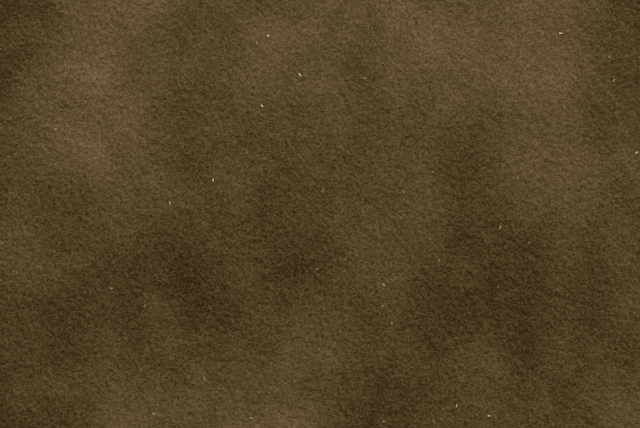
Give the GLSL for this texture, as a Shadertoy shader.

```glsl
// Brown suede: soft worn patches, a short leaning nap and a few stray fibres.
// The nap is noise lit from one side, taken as the difference of two shifted
// samples at several scales; the fibres are tiny capsules on a jittered grid.

// Integer hash, 0 to 1
float hash(vec2 cell) {
    uvec2 q = uvec2(ivec2(cell)) * uvec2(1597334673u, 3812015801u);
    uint n = (q.x ^ q.y) * 1597334673u;
    n = (n ^ (n >> 15)) * 2246822519u;
    n ^= n >> 13;
    return float(n >> 8) / 16777216.0;
}

float noise(vec2 p) {
    vec2 i = floor(p), f = fract(p);
    f = f * f * (3.0 - 2.0 * f);
    return mix(mix(hash(i), hash(i + vec2(1, 0)), f.x),
               mix(hash(i + vec2(0, 1)), hash(i + vec2(1, 1)), f.x), f.y);
}

float fbm(vec2 p) {
    float sum = 0.0, weight = 0.53;
    for (int i = 0; i < 4; i++) {
        sum += weight * noise(p);
        p = mat2(1.6, 1.2, -1.2, 1.6) * p + 17.3;
        weight *= 0.5;
    }
    return sum;
}

float segmentDistance(vec2 p, vec2 a, vec2 b) {
    vec2 d = b - a;
    return length(p - a - d * clamp(dot(p - a, d) / dot(d, d), 0.0, 1.0));
}

float softSpot(vec2 p, vec2 centre, vec2 radius) {
    vec2 d = (p - centre) / radius;
    return exp(-dot(d, d));
}

// Broad worn and brushed areas, around zero
float patches(vec2 p) {
    vec2 warped = p + 0.1 * (vec2(noise(p * 5.0), noise(p * 5.0 + 40.0)) - 0.5);
    float tone = 0.18 * (fbm(warped * vec2(4.6, 3.2) + 7.0) - 0.5);
    tone += 0.085 * (fbm(p * vec2(13.0, 11.0) + 60.0) - 0.5);
    tone -= 0.045 * softSpot(warped, vec2(0.79, 0.61), vec2(0.12, 0.2));
    tone += 0.042 * softSpot(warped, vec2(0.17, 0.66), vec2(0.15, 0.15));
    tone -= 0.035 * exp(-p.x * 14.0);
    tone += 0.03 * (p.y - 0.45);
    float crease = segmentDistance(p, vec2(0.86, 0.0), vec2(0.95, 0.27));
    return tone - 0.022 * exp(-crease * crease * 6000.0);
}

// Light from the upper left on a height field
float relief(vec2 p) {
    return noise(p) - noise(p + vec2(-0.45, 0.6));
}

// Short hairs in changing directions, around zero
float nap(vec2 p) {
    p += 0.005 * vec2(noise(p * 24.0), noise(p * 24.0 + 90.0));
    mat2 lean = mat2(0.8, 0.6, -0.6, 0.8);
    vec2 q = lean * p + 3.0;
    float tone = 0.027 * relief(q * vec2(70.0, 80.0));
    tone += 0.052 * relief(lean * q * vec2(125.0, 140.0) + 31.0);
    tone += 0.055 * relief(q * vec2(190.0, 220.0) + 130.0);
    return tone + 0.105 * (noise(p * 300.0 + 200.0) - 0.5);
}

// Colour of the fibre in rgb, its cover in a
vec4 fibre(vec2 p, float scale, float share, float pixel) {
    vec2 cell = floor(p * scale);
    vec2 id = cell + scale * 50.0;
    vec2 centre = (cell + 0.2 + 0.6 * vec2(hash(id), hash(id + 311.0))) / scale;
    float angle = 6.2832 * hash(id + 523.0);
    vec2 halfSpan = vec2(cos(angle), sin(angle)) * mix(0.0008, 0.003, hash(id + 97.0));
    float d = segmentDistance(p, centre - halfSpan, centre + halfSpan) - 0.0013;
    float strength = mix(0.3, 1.0, hash(id + 733.0));
    float cover = smoothstep(0.7 * pixel, -0.5 * pixel, d) * strength;
    cover *= step(hash(id + 877.0), share);
    vec3 cream = vec3(0.9, 0.82, 0.65), rust = vec3(0.55, 0.22, 0.12);
    return vec4(mix(cream, rust, step(0.85, hash(id + 149.0))), cover);
}

void mainImage(out vec4 fragColor, in vec2 fragCoord) {
    vec2 p = fragCoord / iResolution.y;
    float pixel = 1.0 / iResolution.y;

    // Suede
    float tone = patches(p) + nap(p);
    vec3 colour = vec3(0.325, 0.263, 0.16) + tone * vec3(1.0, 0.89, 0.82);

    // Stray fibres: a few larger ones and some dust
    vec4 lint = fibre(p, 9.0, 0.11, pixel);
    colour = mix(colour, lint.rgb, lint.a);
    vec4 dust = fibre(p + 3.7, 19.0, 0.06, pixel);
    colour = mix(colour, dust.rgb, dust.a * 0.5);

    fragColor = vec4(clamp(colour, 0.0, 1.0), 1.0);
}
```
